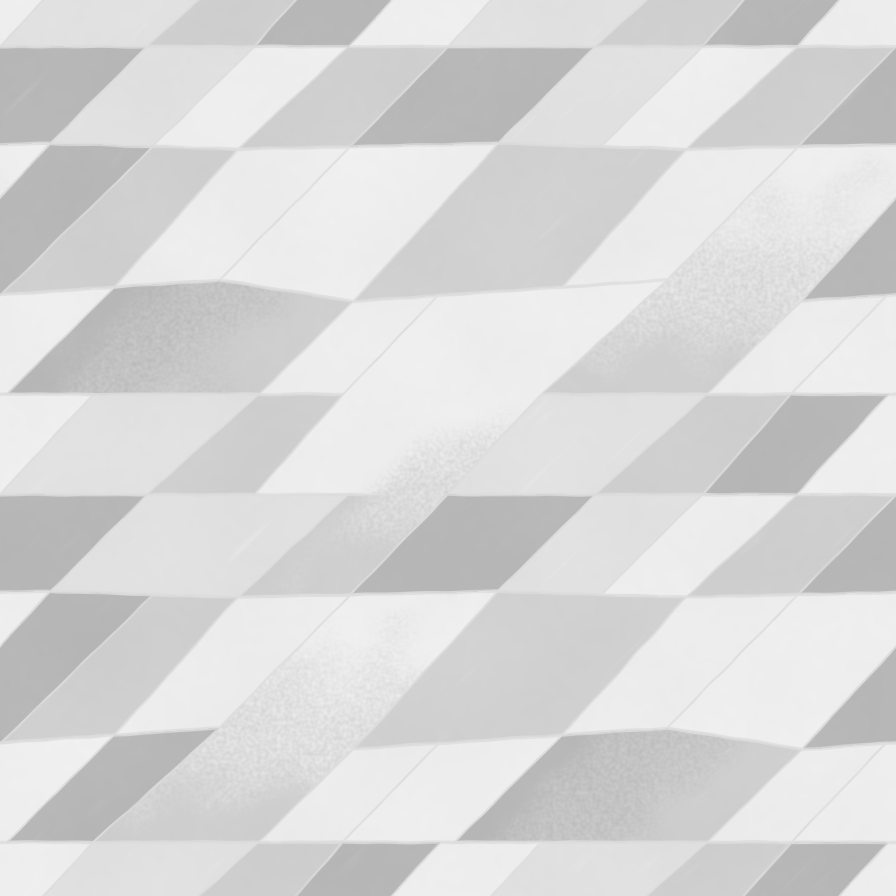
Reproduce this pattern procedurally as a Shadertoy shader.

```glsl
// Slanted quilt of grey parallelograms: a 4 x 4 patchwork of bent cells, repeated
// twice each way. A sheared coordinate finds the cell; joins between some cells
// are fused or dissolve into grain, so that neighbouring repeats differ.
#define TILES 2.0          // repeats across and down
#define ROW_OFFSET 0.104   // height of the first row line, in tiles
#define WHITE 0.932
#define LIGHT 0.88
#define MID 0.81
#define DARK 0.717
#define SEAM_TONE 0.865
#define ROW_SEAM 0.0019    // half widths, in canvas units
#define SLANT_SEAM 0.0012
#define FADE_REACH 0.9     // depth of a dissolving join, in cells
#define GRAIN 0.65
#define WOBBLE 0.0014

// Gradient noise that wraps exactly, by whole-number lattice steps (uv >= 0)
vec2 gradient(ivec2 cell, ivec2 period) {
    float seed = dot(vec2(cell % period), vec2(12.99, 78.23));
    float angle = 6.2832 * fract(sin(seed) * 43758.5);
    return vec2(cos(angle), sin(angle));
}

float noise(vec2 uv, ivec2 period) {
    vec2 p = uv * vec2(period), f = fract(p);
    ivec2 i = ivec2(floor(p)), e = ivec2(1, 0);
    vec2 w = f * f * f * (f * (f * 6.0 - 15.0) + 10.0);
    float a = dot(gradient(i, period), f);
    float b = dot(gradient(i + e.xy, period), f - vec2(1, 0));
    float c = dot(gradient(i + e.yx, period), f - vec2(0, 1));
    float d = dot(gradient(i + e.xx, period), f - vec2(1, 1));
    return mix(mix(a, b, w.x), mix(c, d, w.x), w.y);
}

// Lopsided triangle wave, 0 at whole x and 1 at the peak
float zigzag(float x, float peak) {
    float t = fract(x);
    return min(t / peak, (1.0 - t) / (1.0 - peak));
}

// Grey of a cell on the 8 x 8 grid, with the changes between repeats
float cellTone(ivec2 cell) {
    const float WHITE2 = WHITE - 0.006;
    const mat4 tones = mat4(DARK, LIGHT, WHITE, MID,
                            WHITE, DARK, MID, WHITE2,
                            MID, WHITE2, WHITE, DARK,
                            LIGHT, MID, DARK, WHITE);
    int col = cell.x & 3, row = cell.y & 3;
    bool oddTile = (((cell.x >> 2) + (cell.y >> 2)) & 1) == 1;
    if (oddTile && row == 1 && (col == 1 || col == 2)) return MID + 0.008;
    if (cell == ivec2(7, 2) || cell == ivec2(6, 3)) return WHITE;
    if (cell == ivec2(6, 4)) return LIGHT;
    return tones[row][col];
}

// True where a cell dissolves into the next one along the step
bool dissolves(ivec2 cell, ivec2 next, ivec2 dir) {
    ivec2 a = dir.x + dir.y > 0 ? cell : next;
    if (dir.x != 0) return a.x == 3 && (a.y & 3) == 2;
    return (a.x == 0 && (a.y & 3) == 1) || a == ivec2(7, 3);
}

void mainImage(out vec4 fragColor, in vec2 fragCoord) {
    vec2 uv = vec2(fragCoord.x, iResolution.y - fragCoord.y) / iResolution.xy;
    float aa = 0.7 / min(iResolution.x, iResolution.y);
    vec2 wobble = vec2(noise(uv, ivec2(22)), noise(uv + 0.37, ivec2(26)));
    vec2 p = (uv + WOBBLE * wobble) * TILES - vec2(0, ROW_OFFSET);
    // Row, between bent lines
    float s = fract(p.y);
    float levels[5] = float[5](0.0, 0.216 + 0.013 * zigzag(p.x - 0.112, 0.42),
                               0.521 + 0.047 * zigzag(p.x - 0.49, 0.3), 0.776, 1.0);
    int row = 0;
    for (int i = 1; i < 4; i++) if (s >= levels[i]) row = i;
    float top = levels[row], bottom = levels[row + 1];
    float down = (s - top) / (bottom - top);
    // Column, between slanted edges that shift, and twice jog, from line to line
    const mat4 edges = mat4(0.0, 0.328, 0.568, 0.779,
                            0.005, 0.328, 0.565, 0.76,
                            0.01, 0.357, 0.534, 0.792,
                            -0.016, 0.354, 0.542, 0.76);
    vec4 lower = edges[(row + 1) & 3];
    lower.zw += vec2(row == 1 ? 0.022 : 0.0, row == 2 ? 0.03 : 0.0);
    vec4 edge = mix(edges[row], lower, down);
    float u = p.x + p.y - edge[0];
    float x = fract(u) + edge[0];
    int col = 0;
    for (int i = 1; i < 4; i++) if (x >= edge[i]) col = i;
    float left = edge[col], right = col < 3 ? edge[col + 1] : edge[0] + 1.0;
    float across = (x - left) / (right - left);
    ivec2 cell = ivec2(int(floor(u)) * 4 + col, int(floor(p.y)) * 4 + row) & 7;
    // Seams and dissolving joins on the four sides
    float own = cellTone(cell), tone = own, seam = 0.0;
    float grain = GRAIN * (1.3 * noise(uv, ivec2(230)) + 0.7 * noise(uv, ivec2(110)));
    float cloud = 1.0 + 0.7 * noise(uv, ivec2(17));
    float feather = cell.x == 7 ? smoothstep(0.0, 0.5, across) : 1.0;
    for (int k = 0; k < 4; k++) {
        bool sideways = k < 2;
        int sgn = 1 - (k & 1) * 2;
        ivec2 dir = sideways ? ivec2(sgn, 0) : ivec2(0, sgn);
        ivec2 next = (cell + dir) & 7;
        float part = abs(float(1 - (k & 1)) - (sideways ? across : down));
        float dist = part * (sideways ? (right - left) * 0.7071 : bottom - top) / TILES;
        float other = cellTone(next), visible = step(0.001, abs(other - own));
        if (dissolves(cell, next, dir)) {
            float most = cell.x == 7 ? 0.5 + 0.1 * float(sgn) : 0.5;
            float share = most * feather * (1.0 - smoothstep(0.0, FADE_REACH, part * cloud));
            tone += (other - own) * share;
            tone += abs(other - own) * 2.0 * share * (1.0 - share) * grain;
            visible = 1.0 - feather;
        }
        float width = max(sideways ? SLANT_SEAM : ROW_SEAM, aa);
        seam = max(seam, visible * (1.0 - smoothstep(width - aa, width + aa, dist)));
    }
    // Soft wash, faint brush streaks along the slant, worn seams
    tone += 0.014 * noise(uv, ivec2(9)) + 0.005 * noise(uv, ivec2(60));
    float streak = noise(vec2(uv.x + uv.y, uv.y), ivec2(64, 14));
    tone += 0.02 * smoothstep(0.35, 0.7, streak) * step(own, 0.9);
    seam *= 0.82 + 0.3 * noise(uv, ivec2(34));
    fragColor = vec4(vec3(mix(tone, SEAM_TONE, seam)), 1.0);
}
```
